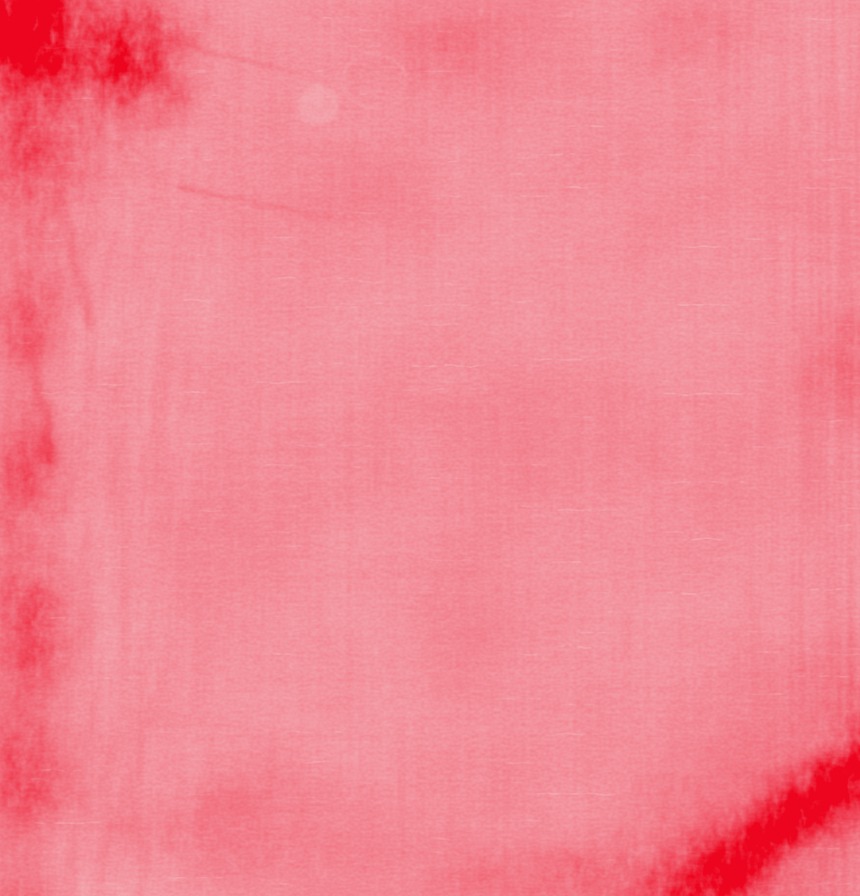
A WebGL 1 fragment shader for this texture:

```glsl
precision highp float;
// Worn pink cloth with a fine weave, pale snags and red stains at the edges.
uniform vec2 u_resolution;

float hash(vec2 p) {
  vec3 q = fract(p.xyx * vec3(0.1031, 0.1030, 0.0973));
  q += dot(q, q.yzx + 33.33);
  return fract((q.x + q.y) * q.z);
}

float corner(vec2 cell, vec2 f) {
  float a = 6.2832 * hash(cell);
  return dot(vec2(cos(a), sin(a)), f);
}

// Gradient noise, about -0.7 to 0.7
float noise(vec2 p) {
  vec2 i = floor(p), f = p - i;
  vec2 w = f * f * f * (f * (f * 6.0 - 15.0) + 10.0);
  vec2 e = vec2(1.0, 0.0);
  return mix(mix(corner(i, f), corner(i + e, f - e), w.x),
             mix(corner(i + e.yx, f - e.yx), corner(i + 1.0, f - 1.0), w.x), w.y);
}

float fbm(vec2 p) {
  float sum = 0.0, amp = 1.0;
  for (int i = 0; i < 4; i++) {
    sum += amp * noise(p);
    p = mat2(1.6, 1.2, -1.2, 1.6) * p + 7.3;
    amp *= 0.5;
  }
  return sum;
}

float blot(vec2 p, vec2 centre, vec2 radius) {
  vec2 d = (p - centre) / radius;
  return exp(-dot(d, d));
}

// Soft stroke from a to b, tapering toward b
float crease(vec2 p, vec2 a, vec2 b, float width) {
  vec2 ab = b - a;
  float t = clamp(dot(p - a, ab) / dot(ab, ab), 0.0, 1.0);
  float d = length(p - a - ab * t) / width;
  return exp(-d * d) * (1.0 - 0.7 * t);
}

// Short pale threads, at most one per cell of a wide grid
float snags(vec2 p, vec2 grid, float seed) {
  vec2 q = p * grid, cell = floor(q) + seed, f = q - floor(q);
  float reach = 0.12 + 0.33 * hash(cell + 3.7);
  float y = 0.3 + 0.4 * hash(cell + 9.1) + 0.1 * noise(vec2(p.x * 45.0, cell.y));
  float d = abs(f.y - y) / grid.y;
  float along = 1.0 - smoothstep(reach * 0.5, reach, abs(f.x - 0.5));
  float broken = smoothstep(-0.3, 0.25, noise(vec2(p.x * 90.0, cell.y + 0.5)));
  float line = 1.0 - smoothstep(0.0003, 0.0003 + max(0.0013, 1.0 / u_resolution.y), d);
  return line * along * broken * step(0.45, hash(cell)) * hash(cell + 5.3);
}

void main() {
  vec2 p = gl_FragCoord.xy / u_resolution.y;
  vec2 u = gl_FragCoord.xy / u_resolution;

  // Cloudy base tone: 0 is pale pink, 1 is full red
  vec2 warped = u + 0.025 * vec2(fbm(p * 9.0), fbm(p * 9.0 + 40.0));
  float tone = 0.125 + 0.09 * fbm(p * 3.6 + 11.0) + 0.03 * fbm(p * vec2(12.0, 18.0));
  tone += 0.08 * blot(warped, vec2(0.42, 0.77), vec2(0.10, 0.05));
  tone += 0.07 * blot(warped, vec2(0.64, 0.54), vec2(0.16, 0.08));
  tone += 0.07 * blot(warped, vec2(0.53, 0.34), vec2(0.08));

  // Stains in the corners and along the margins
  float stain = 0.85 * blot(warped, vec2(0.04, 0.97), vec2(0.06, 0.07));
  stain += 0.75 * blot(warped, vec2(0.165, 0.945), vec2(0.055, 0.06));
  stain += 0.20 * blot(warped, vec2(0.07, 0.88), vec2(0.12, 0.13));
  float patches = smoothstep(-0.35, 0.4, noise(vec2(2.0, u.y * 7.0 + 0.4)));
  stain += (0.08 + 0.36 * patches) * blot(warped, vec2(0.03, u.y), vec2(0.045, 1.0));
  float band = dot(warped - vec2(0.89, 0.062), vec2(-0.563, 0.826));
  stain += 0.75 * exp(-band * band / 0.0014) * smoothstep(0.68, 0.87, u.x);
  stain += 0.22 * exp(-band * band / 0.012) * smoothstep(0.5, 0.85, u.x);
  stain += 0.20 * blot(warped, vec2(1.0, 0.6), vec2(0.07, 0.06));
  stain += 0.14 * blot(warped, vec2(0.53, 0.95), vec2(0.09, 0.06));
  stain += 0.13 * blot(warped, vec2(0.80, 0.96), vec2(0.08, 0.05));
  stain += 0.16 * blot(warped, vec2(0.25, 0.08), vec2(0.14, 0.05));
  stain += 0.18 * blot(warped, vec2(0.66, 0.02), vec2(0.16, 0.05));
  float fray = fbm(p * vec2(55.0, 32.0)) + 0.6 * noise(p * vec2(160.0, 110.0));
  tone += stain * (1.0 + 0.5 * fray);

  // Slanted brushed streaks on the left, and dark creases
  float brushed = smoothstep(0.0, 0.1, u.x) * (1.0 - smoothstep(0.16, 0.32, u.x));
  vec2 slant = vec2(p.x - 0.12 * p.y, p.y);
  tone -= brushed * (0.03 + 0.08 * fbm(slant * vec2(48.0, 8.0)));
  vec2 bent = u + 0.004 * fbm(p * 25.0);
  tone += 0.14 * crease(bent, vec2(0.21, 0.79), vec2(0.38, 0.757), 0.004);
  tone += 0.12 * crease(bent, vec2(0.22, 0.95), vec2(0.36, 0.915), 0.004);
  tone += 0.16 * crease(bent, vec2(0.105, 0.64), vec2(0.07, 0.78), 0.007);
  tone += 0.20 * crease(bent, vec2(0.06, 0.49), vec2(0.025, 0.66), 0.008);

  // Faded round mark with a faint looping outline beside it
  tone -= 0.09 * (1.0 - smoothstep(0.018, 0.027, length(bent - vec2(0.37, 0.882))));
  float loopLine = abs(length((bent - vec2(0.435, 0.91)) * vec2(1.0, 1.2)) - 0.036);
  tone -= 0.06 * (1.0 - smoothstep(0.001, 0.004, loopLine)) * (0.6 + fbm(p * 30.0));

  // Weave: grain, crosswise yarn and long upright threads
  tone += 0.075 * noise(p * vec2(230.0, 300.0)) + 0.06 * noise(p * vec2(75.0, 260.0) + 5.0);
  float upright = noise(p * vec2(150.0, 5.0)) + 0.6 * noise(p * vec2(60.0, 3.0));
  tone += upright * (0.035 + 0.05 * smoothstep(0.82, 1.0, u.x));
  tone += 0.03 * noise(p * vec2(7.0, 110.0));
  tone -= 0.13 * snags(p, vec2(7.0, 31.0), 0.0);
  tone -= 0.09 * snags(p + 0.37, vec2(11.0, 43.0), 60.0);

  vec3 palePink = vec3(0.955, 0.645, 0.68), red = vec3(0.93, 0.02, 0.12);
  gl_FragColor = vec4(mix(palePink, red, clamp(tone, 0.0, 1.0)), 1.0);
}
```
